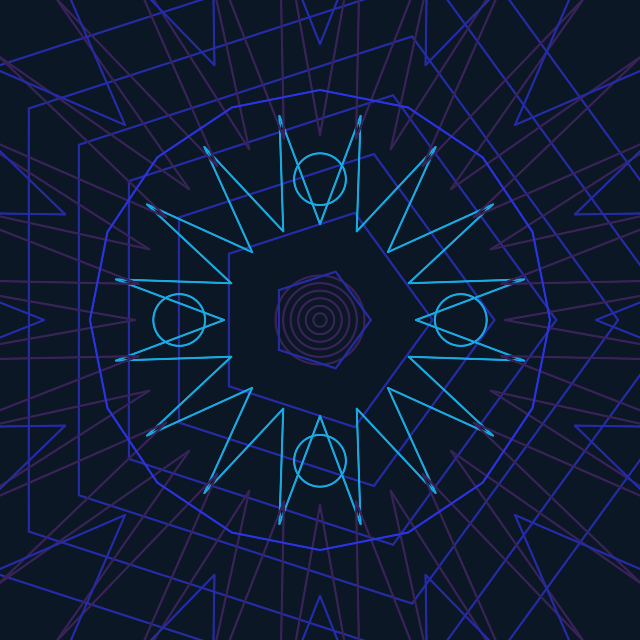
Give the GLSL for this background, as a Shadertoy shader.

```glsl
const float PI = 3.14159265;

// Palette
const vec3 NIGHT  = vec3(0.043, 0.090, 0.145);
const vec3 PLUM   = vec3(0.220, 0.135, 0.345);
const vec3 INDIGO = vec3(0.145, 0.170, 0.650);
const vec3 BLUE   = vec3(0.165, 0.200, 0.880);
const vec3 CYAN   = vec3(0.100, 0.660, 0.880);

// Sizes, as shares of the canvas height
const float HALF_LINE     = 0.0017;
const float PENTAGON_SIZE = 0.0794;
const float PENTAGON_STEP = 0.0966;
const float PENTAGON_LAST = 6.0;
const float RING_SIZE     = 0.0104;
const float RING_STEP     = 0.0118;
const float RING_LAST     = 5.0;
const float FRAME_SIZE    = 0.3594;
const float ORBIT         = 0.2200;
const float ORB_SIZE      = 0.0404;

// Star radii: inner, outer
const vec2 CYAN_STAR   = vec2(0.150, 0.325);
const vec2 PLUM_STAR   = vec2(0.289, 0.650);
const vec2 INDIGO_STAR = vec2(0.431, 0.880);

// Folds the plane into one mirrored wedge of an n-sided figure
vec2 foldWedge(vec2 p, float n) {
    float h = PI / n;
    float a = abs(mod(atan(p.y, p.x) + h, 2.0 * h) - h);
    return length(p) * vec2(cos(a), sin(a));
}

float segmentDistance(vec2 p, vec2 a, vec2 b) {
    vec2 ab = b - a;
    return length(p - a - ab * clamp(dot(p - a, ab) / dot(ab, ab), 0.0, 1.0));
}

float starDistance(vec2 p, float n, vec2 radii) {
    float h = PI / n;
    return segmentDistance(foldWedge(p, n), vec2(radii.x, 0.0),
                           radii.y * vec2(cos(h), sin(h)));
}

// Circumradius of the n-sided polygon that passes through p
float polygonRadius(vec2 p, float n) {
    float h = PI / n;
    return dot(foldWedge(p, n), vec2(cos(h), sin(h))) / cos(h);
}

// Distance from x to the nearest of a finite row of evenly spaced values
float repeatDistance(float x, float first, float gap, float last) {
    float k = clamp(round((x - first) / gap), 0.0, last);
    return abs(x - first - k * gap);
}

void drawLine(inout vec3 color, vec3 ink, float d, float pixel) {
    color = mix(color, ink, 1.0 - smoothstep(-0.5, 0.5, (d - HALF_LINE) / pixel));
}

void mainImage(out vec4 fragColor, in vec2 fragCoord) {
    float pixel = 1.0 / iResolution.y;
    vec2 p = (fragCoord - 0.5 * iResolution.xy) * pixel;
    vec3 color = NIGHT;

    // Central rings
    drawLine(color, PLUM, repeatDistance(length(p), RING_SIZE, RING_STEP, RING_LAST), pixel);

    // Nested pentagons
    float pentagons = repeatDistance(polygonRadius(p, 5.0), PENTAGON_SIZE, PENTAGON_STEP, PENTAGON_LAST);
    drawLine(color, INDIGO, pentagons * cos(PI / 5.0), pixel);

    // Inner star and its four orbs
    drawLine(color, CYAN, starDistance(p, 16.0, CYAN_STAR), pixel);
    float orbs = abs(length(foldWedge(p, 4.0) - vec2(ORBIT, 0.0)) - ORB_SIZE);
    drawLine(color, CYAN, orbs, pixel);

    // Outer stars
    drawLine(color, PLUM, starDistance(p, 32.0, PLUM_STAR), pixel);
    drawLine(color, INDIGO, starDistance(p, 16.0, INDIGO_STAR), pixel);

    // Sixteen-sided frame
    float frame = abs(polygonRadius(p, 16.0) - FRAME_SIZE) * cos(PI / 16.0);
    drawLine(color, BLUE, frame, pixel);

    fragColor = vec4(color, 1.0);
}
```
